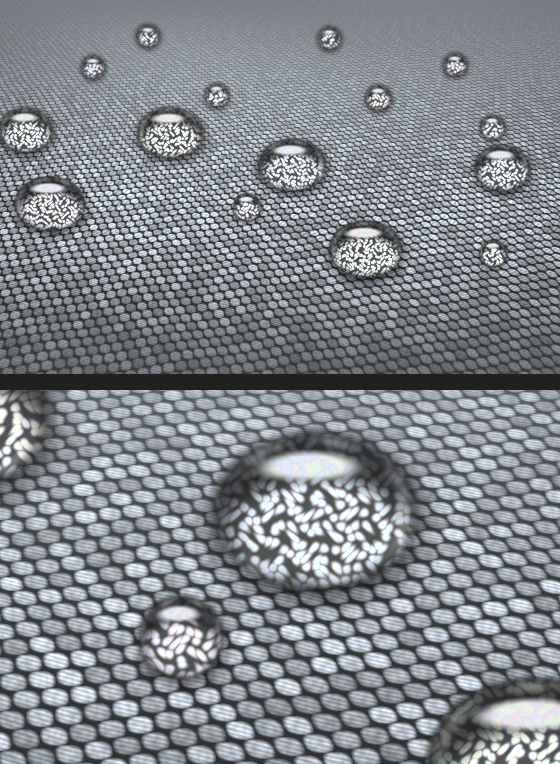
Top, the full canvas; bottom, a detail of the centre.
Write a WebGL 2 fragment shader that draws this texture.

```glsl
#version 300 es
precision highp float;

uniform vec2 u_resolution;
out vec4 outColor;

const vec3 COOL_TINT = vec3(0.955, 1.0, 1.045);
const float HORIZON = 1.6;
const float FOCUS_HEIGHT = 0.38;
const int DROP_COUNT = 15;

vec2 hash2(vec2 p) {
    vec3 q = fract(p.xyx * vec3(0.1031, 0.1030, 0.0973));
    q += dot(q, q.yzx + 33.33);
    return fract((q.xx + q.yz) * q.zy);
}

// Distance to the nearest jittered cell center
float cellular(vec2 p) {
    vec2 cell = floor(p);
    float nearest = 2.0;
    for (int y = -1; y <= 1; y++) {
        for (int x = -1; x <= 1; x++) {
            vec2 neighbor = cell + vec2(x, y);
            nearest = min(nearest, distance(p, neighbor + hash2(neighbor)));
        }
    }
    return nearest;
}

// Soft filled ellipse
float ellipse(vec2 p, vec2 center, vec2 radius, float soft) {
    float d = length((p - center) / radius);
    return 1.0 - smoothstep(1.0 - soft, 1.0 + soft, d);
}

// Staggered weave on a receding plane
float weave(vec2 p, float aspect, float blur) {
    float depth = HORIZON - p.y;
    float u = (p.x - 0.5 * aspect) / depth;
    float v = 1.0 / depth;
    vec2 grid = vec2((u + 0.25 * v) / 0.0206, (v - 0.1 * u) / 0.0115);
    grid += 0.09 * sin(grid.yx * 0.63 + 1.4 * sin(grid * 0.31));
    grid.x += 0.5 * mod(floor(grid.y), 2.0);

    vec2 id = floor(grid);
    vec2 f = fract(grid) - 0.5;
    f.y += 0.28 * f.x;
    vec2 edge = pow(abs(f * 2.0), vec2(2.5));
    float soft = 0.08 + 9.0 * blur;
    float thread = 1.0 - smoothstep(0.4 - soft, 1.1 + soft, edge.x + edge.y);
    float fibers = 0.93 + 0.1 * sin(f.y * 26.0 + f.x * 7.0);
    float glint = 0.82 + 0.36 * hash2(id).x + 0.12 * f.y;
    float grain = 1.12 - 0.28 * cellular(p * 135.0);
    return mix(0.19, 0.75 * glint * fibers * grain, thread);
}

// Woven surface with depth of field and broad light
float fabric(vec2 p, float aspect, float blur) {
    float farFade = 0.94 * smoothstep(0.4, 1.0, p.y);
    float nearFade = 0.5 * (1.0 - smoothstep(-0.1, 0.28, p.y));
    float tone = mix(weave(p, aspect, blur), 0.55, max(farFade, nearFade));
    float light = 0.8 + 0.3 * smoothstep(-0.05, 0.5, p.y);
    light -= 0.1 * smoothstep(0.75, 1.0, p.y);
    light -= 0.14 * smoothstep(0.45, 1.0, length((p - vec2(0.5 * aspect, 0.55)) / vec2(aspect, 1.0)) * 1.5);
    light += 0.03 * sin(p.x * 5.0 + 2.0 * sin(p.y * 7.0));
    return tone * light;
}

// Clear bead: contact shadow, dark dome, sparkling pool, window glint
vec3 addDrop(vec3 base, vec2 p, vec2 center, vec2 radius, float blur, float seed) {
    vec2 q = (p - center) / radius;
    float dist = length(q);
    if (dist > 1.8) return base;
    float soft = blur / radius.y;
    base *= 1.0 - 0.55 * ellipse(q, vec2(0.04, -0.17), vec2(1.02), 0.2 + soft);

    float body = 1.0 - smoothstep(1.0 - soft, 1.0 + soft, dist);
    float pool = ellipse(q, vec2(0.04, -0.24), vec2(0.85, 0.64), 0.22 + 0.4 * soft);
    vec2 sparkleGrid = q * radius * 105.0 + seed * 17.0;
    sparkleGrid += 0.35 * sin(sparkleGrid.yx * 1.7);
    float sparkle = 1.0 - smoothstep(0.25 - soft * 0.3, 0.65 + soft * 0.3, cellular(sparkleGrid));
    float window = ellipse(q, vec2(-0.05, 0.57 - 0.12 * q.x * q.x), vec2(0.46, 0.17), 0.25 + soft);
    float rim = smoothstep(0.78, 0.9, dist) * (1.0 - smoothstep(0.9, 1.0, dist));

    float tone = 0.15 + 0.12 * sparkle + pool * (0.18 + 0.62 * sparkle);
    tone += rim * 0.22 * (0.5 + 0.5 * sin(q.x * 9.0 + seed));
    tone = mix(tone, 0.96, window);
    vec3 fringe = 1.0 + 0.05 * sin(seed + sparkle * 5.0 + vec3(0.0, 2.0, 4.0));
    vec3 glass = tone * mix(COOL_TINT, vec3(1.0), 0.6) * fringe;
    return mix(base, glass, body * 0.94);
}

void main() {
    vec2 p = gl_FragCoord.xy / u_resolution.y;
    float aspect = u_resolution.x / u_resolution.y;
    float blur = 0.003 + 0.02 * abs(p.y - FOCUS_HEIGHT);
    vec3 color = COOL_TINT * fabric(p, aspect, blur);

    // Low-discrepancy scatter, denser toward the far side
    for (int i = 1; i <= DROP_COUNT; i++) {
        float n = float(i);
        vec2 spread = fract(n * vec2(0.7549, 0.5698));
        vec2 center = vec2((0.047 + 1.033 * spread.x + 0.08 * sin(7.0 * n)) * aspect,
                           0.14 + 0.77 * pow(spread.y, 0.7));
        float large = smoothstep(0.0, 0.9, cos(2.9 * (n - 4.0)));
        float size = mix(0.035, 0.095, large) * (1.15 - 0.35 * center.y);
        vec2 radius = size * vec2(1.0, mix(1.0, 0.78, large));
        float dropBlur = 0.003 + 0.02 * abs(center.y - FOCUS_HEIGHT);
        color = addDrop(color, p, center, radius, dropBlur, n);
    }
    outColor = vec4(clamp(color, 0.0, 1.0), 1.0);
}
```
